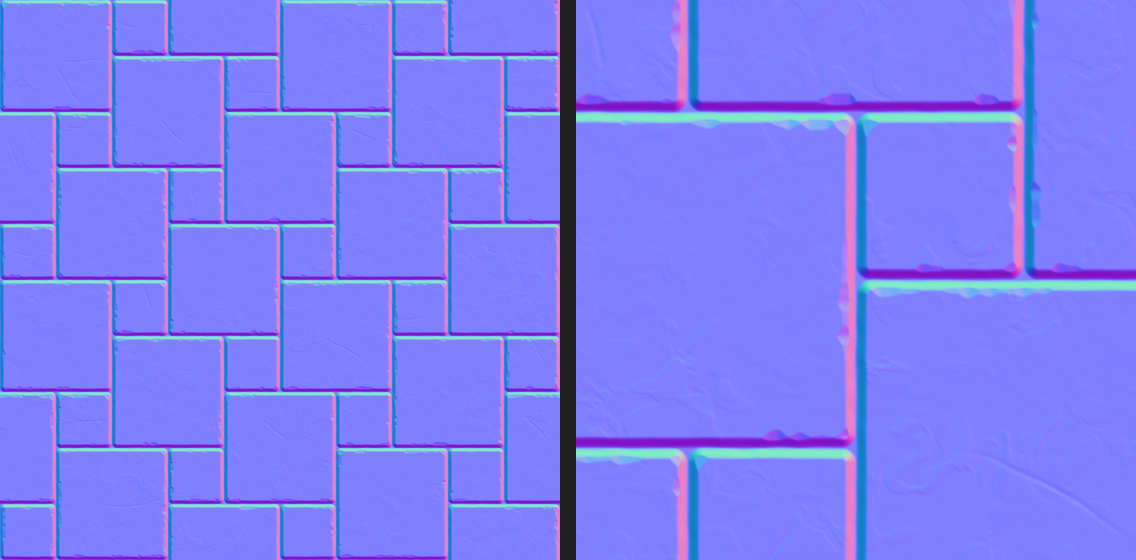
Left, the full canvas; right, a detail of the centre.
Give the GLSL for this texture map, as a Shadertoy shader.

```glsl
// Tangent-space normal map of worn stone paving: large and small square slabs in a pinwheel layout.

const float CELLS = 10.0;          // small-slab cells across and down (a multiple of 5 tiles)
const float BEVEL_WIDTH = 0.066;   // all lengths are in cells
const float BEVEL_DEPTH = 0.076;
const float CORNER_RADIUS = 0.085;
const float EDGE_WOBBLE = 0.006;
const float CHIP_START = 0.035;
const float CHIP_REACH = 0.055;
const float CHIP_SLOPE = 0.4;
const float CORNER_WEAR = 0.13;
const float FLAKE_HEIGHT = 0.0015;
const float GRAIN_HEIGHT = 0.0016;
const float SCRATCH_DEPTH = 0.0024;
const float SCRATCH_WIDTH = 0.016;
const float SCRATCH_CHANCE = 0.22;
const float SLOPE_STEP = 0.009;    // half width of the slope measurement

float hash(vec2 p) {
    vec3 q = fract(p.xyx * vec3(0.1031, 0.1030, 0.0973));
    q += dot(q, q.yzx + 33.33);
    return fract((q.x + q.y) * q.z);
}

float noise(vec2 p) {
    vec2 i = floor(p), f = fract(p);
    f = f * f * (3.0 - 2.0 * f);
    return mix(mix(hash(i), hash(i + vec2(1, 0)), f.x),
               mix(hash(i + vec2(0, 1)), hash(i + vec2(1, 1)), f.x), f.y);
}

float fbm(vec2 p) {
    return 0.55 * noise(p) + 0.3 * noise(p * 2.1 + 7.3) + 0.15 * noise(p * 4.3 + 3.1);
}

// Finds the slab under p: its lower-left corner and its side length.
void findSlab(vec2 p, out vec2 corner, out float side) {
    vec2 cell = floor(p);
    float k = mod(cell.x + 2.0 * cell.y + 2.0, 5.0);
    bool small = abs(k - 2.0) < 0.5;
    bool rightHalf = abs(k - 1.0) < 0.5 || k > 3.5;
    bool upperHalf = k < 1.5;
    corner = cell - vec2(rightHalf, upperHalf);
    side = small ? 1.0 : 2.0;
}

// Depth lost to long, thin chips along one edge; t runs along it.
float edgeChips(float t, float toEdge, float seed) {
    float bite = CHIP_REACH * smoothstep(0.45, 0.8, noise(vec2(t * 4.5, seed)));
    bite *= 0.6 + 0.8 * noise(vec2(t * 15.0, seed + 5.0));
    return CHIP_SLOPE * max(CHIP_START + bite - toEdge, 0.0);
}

// Faint curved grooves, present on some slabs only.
float scratches(vec2 local, vec2 id, float side) {
    float groove = 0.0;
    for (float i = 0.0; i < 2.0; i++) {
        vec2 seed = id + 31.0 * (i + 1.0);
        if (hash(seed) > SCRATCH_CHANCE) continue;
        vec2 middle = side * (0.25 + 0.5 * vec2(hash(seed + 3.7), hash(seed + 8.1)));
        float angle = 6.2832 * hash(seed + 12.9);
        vec2 along = vec2(cos(angle), sin(angle));
        vec2 d = local - middle;
        float u = dot(d, along);
        float v = dot(d, vec2(-along.y, along.x));
        v += (hash(seed + 17.3) - 0.5) * 0.5 * u * u + 0.03 * noise(vec2(u * 5.0, seed.x));
        float halfLength = side * mix(0.2, 0.42, hash(seed + 21.7));
        float fade = 1.0 - smoothstep(0.3 * halfLength, halfLength, abs(u));
        groove += fade * exp(-v * v / (SCRATCH_WIDTH * SCRATCH_WIDTH));
    }
    return groove * SCRATCH_DEPTH;
}

float height(vec2 p) {
    vec2 corner;
    float side;
    findSlab(p, corner, side);
    vec2 local = p - corner;
    vec2 id = mod(corner, CELLS);      // wrapped, so slabs continue across the border
    vec2 grain = local + id * 13.0 + 5.0;

    // Rounded slab outline and bevel
    vec2 q = abs(local - 0.5 * side) - 0.5 * side + CORNER_RADIUS;
    float inside = CORNER_RADIUS - length(max(q, 0.0)) - min(max(q.x, q.y), 0.0);
    float wobble = EDGE_WOBBLE * (noise(grain * 9.0) - 0.5);
    float h = BEVEL_DEPTH * smoothstep(0.0, BEVEL_WIDTH, inside + wobble);

    // Chips along the edges, then worn corners
    vec2 toEdge = 0.5 * side - abs(local - 0.5 * side);
    vec2 edgeSeed = step(0.5 * side, local) * 37.0 + 11.0 + 3.0 * id.x + 41.0 * id.y;
    float lost = max(edgeChips(local.y, toEdge.x, edgeSeed.x),
                     edgeChips(local.x, toEdge.y, edgeSeed.y + 500.0));
    float wear = CORNER_WEAR * smoothstep(0.25, 0.75, noise(grain * 2.3 + 40.0));
    lost = max(lost, 0.35 * max(wear + 0.06 - toEdge.x - toEdge.y
                                + 0.03 * noise(grain * 12.0), 0.0));
    h = min(h, max(BEVEL_DEPTH - lost, 0.0));

    // Flaked, slightly grainy face
    vec2 warped = grain * 3.6 + 0.8 * noise(grain * 5.0 + 9.0);
    float flakes = smoothstep(0.5, 0.57, fbm(warped))
                 + 0.7 * smoothstep(0.57, 0.64, fbm(warped * 1.6 + 23.0));
    float patches = smoothstep(0.3, 0.7, noise(grain * 2.0 + 70.0));
    float face = FLAKE_HEIGHT * flakes * mix(0.35, 1.0, patches)
               + GRAIN_HEIGHT * fbm(grain * 7.0 + 50.0)
               - scratches(local, id, side);
    return h + face * smoothstep(0.0, BEVEL_WIDTH, inside);
}

vec3 encodedNormal(vec2 p) {
    vec2 e = vec2(SLOPE_STEP, 0.0);
    vec2 slope = vec2(height(p + e.xy) - height(p - e.xy),
                      height(p + e.yx) - height(p - e.yx)) / (2.0 * SLOPE_STEP);
    return 0.5 + 0.5 * normalize(vec3(-slope, 1.0));
}

void mainImage(out vec4 fragColor, in vec2 fragCoord) {
    // Average 2 x 2 samples for smooth edges
    vec3 color = vec3(0.0);
    for (int i = 0; i < 4; i++) {
        vec2 offset = 0.5 * vec2(i % 2, i / 2) - 0.25;
        color += encodedNormal((fragCoord + offset) / iResolution.xy * CELLS);
    }
    fragColor = vec4(color / 4.0, 1.0);
}
```
